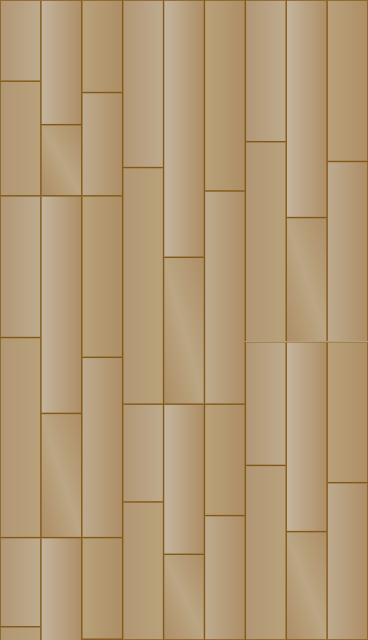
A Shadertoy shader for this texture:

```glsl
const float COLUMNS = 9.0;
const float GROUP = 3.0;                      // columns sharing one panel
const float LINE_WIDTH = 0.0039;              // in canvas widths
const float GAP_WIDTH = 0.0017;
const vec3 LINE = vec3(0.515, 0.35, 0.09);
const vec3 GAP = vec3(0.84, 0.83, 0.80);
const vec3 PALE = vec3(0.77, 0.71, 0.62);
const vec3 LIGHT = vec3(0.745, 0.67, 0.56);
const vec3 SAND = vec3(0.725, 0.635, 0.48);
const vec3 TAN = vec3(0.695, 0.59, 0.455);
const vec3 DARK = vec3(0.68, 0.555, 0.395);
const vec3 SPLITS = vec3(0.4146, 0.6366, 0.4725); // plank joint within a panel

// Panel edges of each column group, measured down from the top
const vec4 SEAMS[3] = vec4[3](
    vec4(0.0, 0.306, 0.840, 1.176),
    vec4(0.0, 0.6315, 1.0, 2.0),
    vec4(0.0, 0.534, 1.0, 2.0));

// Coverage of a stroke at distance d from its centre
float stroke(float d, float width, float px) {
    return clamp((0.5 * width - d) / px + 0.5, 0.0, 1.0);
}

// Wood shading; q runs from 0 to 1 across and down the plank
vec3 plankColor(int kind, bool lower, vec2 q) {
    if (kind == 0) return lower ? mix(TAN, SAND, q.x) : mix(TAN, LIGHT, q.x);
    if (kind == 2) return mix(lower ? LIGHT : SAND, DARK, q.x);
    if (!lower) return mix(PALE, DARK, q.x);
    // Diagonal sheen, dark in the lower left and upper right corners
    float sheen = 1.0 - abs(q.x - q.y);
    return mix(DARK, mix(SAND, LIGHT, 0.4), sheen);
}

void mainImage(out vec4 fragColor, in vec2 fragCoord) {
    vec2 uv = fragCoord / iResolution.xy;
    float y = 1.0 - uv.y;
    float aspect = iResolution.y / iResolution.x;
    float px = 1.0 / iResolution.x;

    // Column and panel lookup
    float column = min(floor(uv.x * COLUMNS), COLUMNS - 1.0);
    float across = uv.x * COLUMNS - column;
    int group = int(column / GROUP);
    int kind = int(mod(column, GROUP));
    vec4 seams = SEAMS[group];
    float top = seams.x;
    float bottom = seams.y;
    for (int i = 1; i < 3; i++) {
        if (y >= seams[i]) {
            top = seams[i];
            bottom = seams[i + 1];
        }
    }

    // Upper and lower planks of the panel
    float joint = mix(top, bottom, SPLITS[kind]);
    bool lower = y > joint;
    float start = lower ? joint : top;
    float end = lower ? bottom : joint;
    vec3 color = plankColor(kind, lower, vec2(across, (y - start) / (end - start)));

    // Outlines
    float dx = min(across, 1.0 - across) / COLUMNS;
    float dy = min(y - start, end - y) * aspect;
    color = mix(color, LINE, stroke(min(dx, dy), LINE_WIDTH, px));

    // Open gap between the two panels of the last group
    if (group == 2) {
        float gap = stroke(abs(y - seams.y) * aspect, GAP_WIDTH, px);
        color = mix(color, GAP, gap);
    }
    fragColor = vec4(color, 1.0);
}
```
